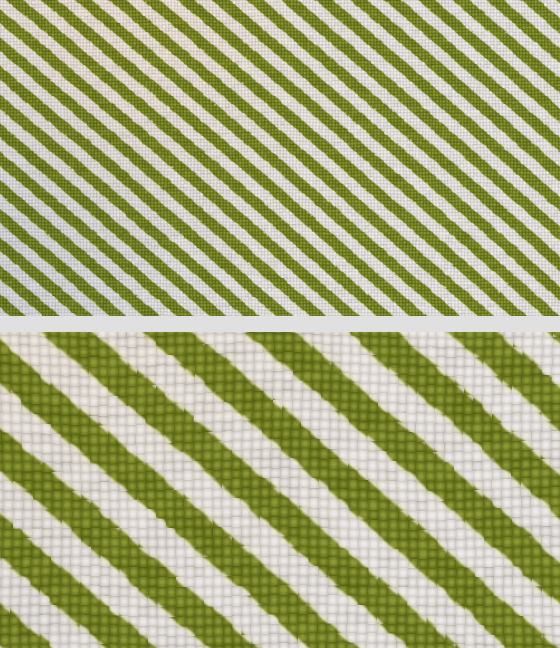
Top, the full canvas; bottom, a detail of the centre.
Write a WebGL 1 fragment shader that draws this pattern.

```glsl
precision highp float;
// Plain-woven cotton cloth printed with diagonal olive-green stripes on white.

uniform vec2 u_resolution;

const float PI = 3.14159265;
const float STRIPE_PERIOD = 0.1088;  // horizontal spacing, in canvas heights
const float GREEN_SHARE = 0.49;      // part of each period that is printed
const float THREADS = 98.0;          // threads per canvas height

float hash(vec2 p) {
  vec3 q = fract(vec3(p.xyx) * 0.1031);
  q += dot(q, q.yzx + 33.33);
  return fract((q.x + q.y) * q.z);
}

vec2 gradient(vec2 cell) {
  float angle = 2.0 * PI * hash(cell);
  return vec2(cos(angle), sin(angle));
}

float gradientNoise(vec2 p) {
  vec2 i = floor(p);
  vec2 f = p - i;
  vec2 s = f * f * f * (f * (f * 6.0 - 15.0) + 10.0);
  vec2 e = vec2(0.0, 1.0);
  float low = mix(dot(gradient(i), f), dot(gradient(i + e.yx), f - e.yx), s.x);
  float high = mix(dot(gradient(i + e), f - e), dot(gradient(i + 1.0), f - 1.0), s.x);
  return mix(low, high, s.y);
}

// Slightly wandering thread coordinates: one unit per thread.
vec2 threadSpace(vec2 p) {
  vec2 drift = vec2(gradientNoise(p * 5.0), gradientNoise(p * 5.0 + 40.0));
  return p * THREADS + 0.7 * drift;
}

// Brightness of the weave, 0 in the gaps and 1 on the thread crowns.
float weaveLight(vec2 q) {
  vec2 cell = floor(q);
  vec2 f = q - cell - 0.5;
  float warpOnTop = mod(cell.x + cell.y, 2.0);
  vec2 local = mix(f.yx, f, warpOnTop);  // x across the top thread, y along it
  float crown = cos(0.9 * PI * local.x) * (0.75 + 0.25 * cos(2.0 * PI * local.y));
  float uneven = 0.22 * (hash(cell + 7.0) - 0.5);
  float slub = 0.18 * gradientNoise(q * vec2(0.12, 0.8));
  return clamp(crown + uneven + slub + 0.06 * (warpOnTop - 0.5), 0.0, 1.0);
}

// Signed distance to the green edge in periods, negative inside the print.
float stripeDistance(vec2 p, vec2 q) {
  float down = 1.0 - p.y;
  float phase = (p.x - 0.045 - down * (1.21 - 0.03 * p.x)) / STRIPE_PERIOD;
  phase += 0.05 * gradientNoise(p * 3.0 + 11.0);
  float fray = 0.05 * (hash(floor(q)) - 0.5) + 0.03 * gradientNoise(q * 0.35);
  return abs(fract(phase + 0.5) - 0.5) - 0.5 * GREEN_SHARE + fray;
}

vec3 cloth(vec2 p, float pixel) {
  vec2 q = threadSpace(p);
  float light = weaveLight(q);
  vec3 white = mix(vec3(0.69, 0.67, 0.64), vec3(0.93, 0.92, 0.92), sqrt(light));
  vec3 green = mix(vec3(0.33, 0.38, 0.06), vec3(0.55, 0.60, 0.22), light);

  float d = stripeDistance(p, q);
  float soft = 0.025 + 0.5 * pixel / STRIPE_PERIOD;
  float bleed = 1.0 - smoothstep(0.0, 0.09, abs(d));
  white *= mix(vec3(1.0), vec3(0.98, 0.98, 0.86), bleed);
  return mix(green, white, smoothstep(-soft, soft, d));
}

// Broad daylight tint: warm at upper left, cooler and dimmer at lower left.
vec3 daylight(vec2 p) {
  float warm = exp(-3.0 * dot(p - vec2(0.4, 0.9), p - vec2(0.4, 0.9)));
  float cool = exp(-3.0 * dot(p - vec2(0.0, 0.15), p - vec2(0.0, 0.15)));
  vec3 tint = mix(vec3(1.0), vec3(1.02, 0.99, 0.95), warm);
  return tint * mix(vec3(1.0), vec3(0.92, 0.94, 0.97), cool);
}

void main() {
  float pixel = 1.0 / u_resolution.y;
  vec2 p = gl_FragCoord.xy * pixel;

  // Four samples per pixel keep the fine weave smooth.
  vec3 color = vec3(0.0);
  for (int i = 0; i < 4; i++) {
    float k = float(i);
    vec2 offset = vec2(mod(k, 2.0), floor(k * 0.5)) * 0.5 - 0.25;
    color += 0.25 * cloth(p + offset * pixel, pixel);
  }
  gl_FragColor = vec4(color * daylight(p), 1.0);
}
```
